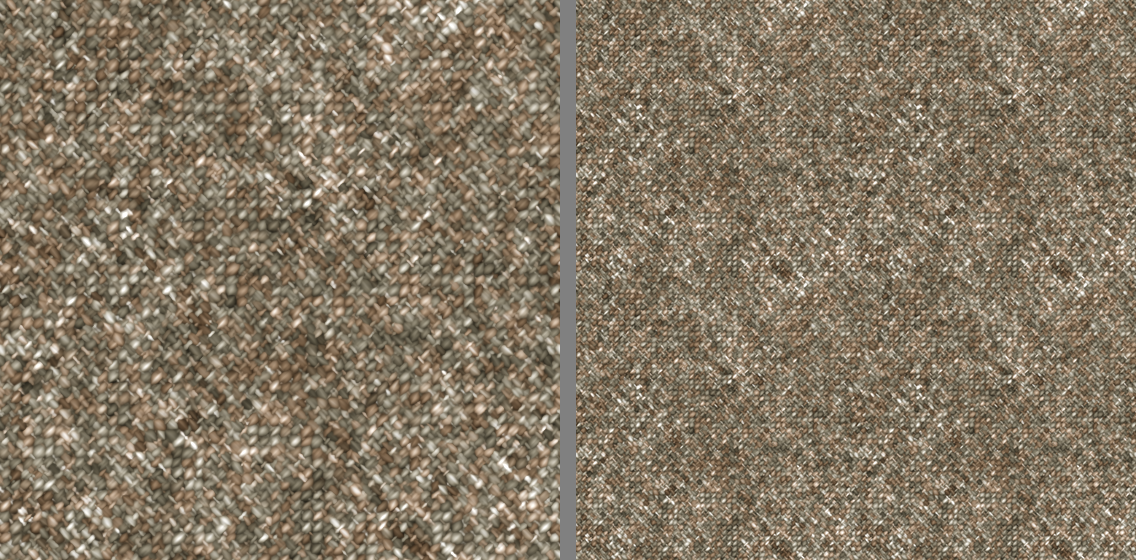
Left: one tile. Right: repeated 2 by 2.
Give the GLSL for this texture, as a Shadertoy shader.

```glsl
const float THREADS = 52.0;        // even, so the weave parity wraps
const float STREAK_KNOTS = 26.0;   // tone changes along one thread
const float FIBRES = 3.0;          // fine lines across one thread
const float FIBRE_KNOTS = 52.0;
const float PATCHES = 7.0;
const float MEAN_TONE = 0.50;
const float STITCH_CONTRAST = 0.17;
const float STREAK_CONTRAST = 0.25;
const float PATCH_CONTRAST = 0.11;
const float FIBRE_CONTRAST = 0.45;
const float FIBRE_LIFT = 0.90;     // fibres poke through crossing stitches
const float GLOSS = 0.30;
const float OVERLAP_SHARPNESS = 6.0;
const float HEIGHT_SPREAD = 0.75;
const float RISING_BIAS = 0.14;
const float RISING_TILT = -0.12;   // radians from the diagonal
const float TILT_SPREAD = 0.45;
const float JITTER = 0.30;
const float ROW_SHADE = 0.06;
const vec3 COOL_TINT = vec3(0.033, 0.006, -0.068);
const vec3 WARM_TINT = vec3(0.090, -0.008, -0.108);

float hash(vec2 p) {
    vec3 q = fract(p.xyx * vec3(0.1031, 0.1030, 0.0973));
    q += dot(q, q.yzx + 33.33);
    return fract((q.x + q.y) * q.z);
}

// Value noise that repeats after the given whole period
float noise(vec2 p, vec2 period) {
    vec2 i = floor(p), f = p - i;
    f = f * f * (3.0 - 2.0 * f);
    vec2 a = mod(i, period), b = mod(i + 1.0, period);
    return mix(mix(hash(a), hash(vec2(b.x, a.y)), f.x),
               mix(hash(vec2(a.x, b.y)), hash(b), f.x), f.y);
}

// Smooth tone along one numbered line, which closes after two tile lengths
float lineTone(float line, float along, float lines, float knots, float seed) {
    float s = (along - THREADS * floor(line / lines)) * knots / (2.0 * THREADS);
    float id = mod(line, lines) + seed;
    s += hash(vec2(id, 7.0)) * knots;
    float k = floor(s);
    float a = hash(vec2(id, mod(k, knots)));
    float b = hash(vec2(id, mod(k + 1.0, knots)));
    return mix(a, b, smoothstep(0.0, 1.0, s - k)) - 0.5;
}

// Fine parallel lines that run on through neighbouring stitches
float fibreTone(float across, float along, float seed) {
    float line = floor(across * FIBRES);
    float f = smoothstep(0.0, 1.0, across * FIBRES - line);
    float lines = THREADS * FIBRES;
    return mix(lineTone(line, along, lines, FIBRE_KNOTS, seed),
               lineTone(line + 1.0, along, lines, FIBRE_KNOTS, seed), f);
}

// Returns the stitch colour, with its stacking height in w
vec4 stitch(vec2 cell, vec2 weave, vec2 fibres, float contrast, float patchTone, float lean) {
    vec2 site = mod(vec2(cell.x + cell.y, cell.x - cell.y), 2.0 * THREADS);
    bool rising = mod(site.x, 2.0) < 0.5;
    float r1 = hash(site + 11.0), r2 = hash(site + 137.0);
    float r3 = hash(site + 271.0), r4 = hash(site + 419.0);

    vec2 local = weave - cell - 0.5 - (vec2(r2, r4) - 0.5) * JITTER;
    float light = local.x - local.y;
    float tilt = (r3 - 0.5) * TILT_SPREAD + (rising ? RISING_TILT : 0.0);
    if (!rising) local = local.yx;
    // The second axis points down the canvas for rising stitches
    local += tilt * vec2(-local.y, local.x) * -1.0;

    // Pointed leaf with a soft central ridge
    vec2 size = vec2(mix(1.0, 1.35, r4), mix(0.60, 0.95, r1));
    vec2 e = local / size;
    float height = 1.08 - sqrt(e.y * e.y + 0.015) - e.x * e.x;
    float body = clamp(height, 0.0, 1.0);
    float fibre = rising ? fibres.x : fibres.y;
    float level = (hash(site + 701.0) - 0.5) * HEIGHT_SPREAD + fibre * FIBRE_LIFT;
    level += rising ? RISING_BIAS + lean : -lean;

    // Tone from stitch, thread, fibre and region
    float streak = rising ? lineTone(cell.y, weave.x, THREADS, STREAK_KNOTS, 600.0) * 0.8
                          : lineTone(cell.x, weave.y, THREADS, STREAK_KNOTS, 800.0) * 1.2;
    float variation = (r1 + r2 - 1.0) * STITCH_CONTRAST + streak * STREAK_CONTRAST;
    float tone = max(MEAN_TONE + variation * contrast + patchTone, 0.27);
    float value = tone * (0.47 + 0.74 * body + 0.07 * light + FIBRE_CONTRAST * fibre);
    value += GLOSS * contrast * body * body * max(variation + 0.1 * fibre, 0.0) * 2.0;

    // Mixed grey and tan yarn
    float warm = smoothstep(0.3, 0.85, hash(site + 557.0));
    float chroma = clamp(4.0 * value * (1.0 - value), 0.3, 1.0);
    return vec4(value + mix(COOL_TINT, WARM_TINT, warm) * chroma, height + level);
}

void mainImage(out vec4 fragColor, in vec2 fragCoord) {
    vec2 uv = fragCoord / iResolution.xy;
    vec2 weave = vec2(uv.x + uv.y, uv.x - uv.y) * THREADS;
    vec2 home = floor(weave);
    vec2 fibres = vec2(fibreTone(weave.y, weave.x, 1000.0), fibreTone(weave.x, weave.y, 1400.0));

    // Broad regions of tone, contrast and dominant direction
    float coarse = noise(uv * PATCHES, vec2(PATCHES));
    float fine = noise(uv * PATCHES * 2.0 + 0.5, vec2(PATCHES * 2.0));
    float patchTone = (0.5 * coarse + 0.5 * fine - 0.5) * PATCH_CONTRAST;
    float lively = noise(uv * PATCHES + 0.37, vec2(PATCHES));
    float contrast = mix(0.75, 1.5, lively * lively);
    float lean = (noise(uv * PATCHES * 3.0 + 0.21, vec2(PATCHES * 3.0)) - 0.5) * 0.5;

    // Neighbouring stitches blend softly by height
    vec4 sum = vec4(0.0);
    for (int y = -1; y <= 1; y++) {
        for (int x = -1; x <= 1; x++) {
            vec4 s = stitch(home + vec2(x, y), weave, fibres, contrast, patchTone, lean);
            sum += vec4(s.rgb, 1.0) * exp(OVERLAP_SHARPNESS * s.w);
        }
    }
    float rows = 1.0 + ROW_SHADE * cos(6.2831853 * THREADS * uv.y);
    fragColor = vec4(clamp(sum.rgb / sum.w * rows, 0.0, 1.0), 1.0);
}
```
